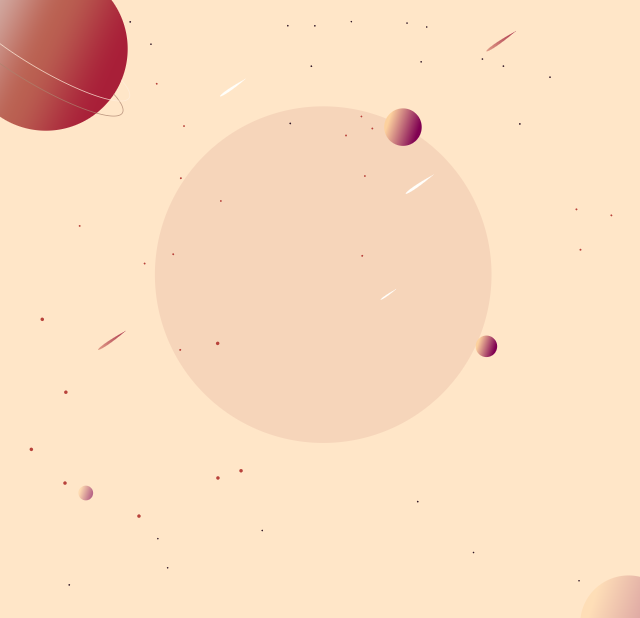
This background is drawn by a Shadertoy shader. Its source:

```glsl
// Flat pastel space scene: a large pale disc, gradient planets, a ringed planet, comets and specks.

// Hash without sine: one seed to three values in 0..1.
vec3 hash3(float n) {
    vec3 h = fract(n * vec3(0.1031, 0.1030, 0.0973));
    h += dot(h, h.yzx + 33.33);
    return fract((h.xxy + h.yzz) * h.zyx);
}

// Smooth coverage of a signed distance, one pixel wide.
float cover(float dist) {
    return clamp(0.5 - dist * iResolution.x, 0.0, 1.0);
}

float disc(vec2 p, vec2 center, float radius) {
    return cover(length(p - center) - radius);
}

// Peach to plum planet, faded by its opacity.
void planet(inout vec3 col, vec2 p, vec2 center, float radius, float opacity) {
    float t = dot(p - center, vec2(0.95, -0.31)) / radius;
    vec3 shade = mix(vec3(0.99, 0.82, 0.62), vec3(0.50, 0.0, 0.32), clamp(0.5 + 0.6 * t, 0.0, 1.0));
    col = mix(col, shade, opacity * disc(p, center, radius));
}

// Tapered streak that rises to the right from its blunt tail.
void comet(inout vec3 col, vec2 p, vec2 tail, float len, vec3 tailColor, vec3 tipColor) {
    vec2 dir = vec2(0.825, 0.565);
    vec2 q = p - tail;
    float along = dot(q, dir) / len;
    float t = clamp(along, 0.0, 1.0);
    float across = abs(dot(q, vec2(-dir.y, dir.x)));
    float width = 0.11 * len * sqrt(t) * (1.0 - t);
    float dist = max(across - width, (abs(along - 0.5) - 0.5) * len);
    col = mix(col, mix(tailColor, tipColor, t), cover(dist));
}

// Tilted thin ring; its far half is hidden behind the body.
void ring(inout vec3 col, vec2 p, vec2 center, float body, vec3 color) {
    vec2 axes = vec2(0.151, 0.0326);
    vec2 major = vec2(0.862, -0.507);
    vec2 q = p - center;
    q = vec2(dot(q, major), dot(q, vec2(-major.y, major.x)));
    float k = length(q / axes);
    float dist = k * (k - 1.0) / max(length(q / (axes * axes)), 0.001);
    float visible = q.y < 0.0 ? 1.0 : 1.0 - body;
    col = mix(col, color, 0.8 * visible * cover(abs(dist) - 0.0006));
}

void mainImage(out vec4 fragColor, in vec2 fragCoord) {
    vec2 p = fragCoord / iResolution.x;
    float top = iResolution.y / iResolution.x;

    // Cream sky and the large central disc
    vec3 col = vec3(1.0, 0.902, 0.784);
    col = mix(col, vec3(0.965, 0.835, 0.730), disc(p, vec2(0.505, 0.5365), 0.263));

    // Scattered specks, denser towards the top
    for (int i = 0; i < 46; i++) {
        vec3 h = hash3(float(i) + 5.0);
        vec2 center = vec2(0.04 + 0.92 * h.x, top * (0.97 - 0.93 * pow(h.y, 1.5)));
        float radius = h.z > 0.83 ? 0.0027 : 0.0011 + 0.0005 * h.z;
        vec3 ink = h.z < 0.45 ? vec3(0.20, 0.10, 0.16) : vec3(0.72, 0.26, 0.23);
        col = mix(col, ink, disc(p, center, radius));
    }

    // Small planets and the faint one in the corner
    planet(col, p, vec2(0.6296, 0.767), 0.0293, 1.0);
    planet(col, p, vec2(0.760, 0.4245), 0.0168, 1.0);
    planet(col, p, vec2(0.134, 0.1953), 0.0115, 0.55);
    planet(col, p, vec2(0.982, -0.009), 0.0755, 0.4);

    // Ringed red planet
    vec2 giant = vec2(0.0716, 0.8893);
    float body = disc(p, giant, 0.1279);
    float t = dot(p - giant, vec2(0.91, -0.41)) / 0.1279;
    vec3 red = mix(vec3(0.83, 0.69, 0.66), vec3(0.73, 0.38, 0.32), smoothstep(-0.95, 0.0, t));
    red = mix(red, vec3(0.66, 0.12, 0.22), smoothstep(-0.1, 0.9, t));
    col = mix(col, red, body);
    ring(col, p, giant - vec2(0.0105, 0.0235), body, vec3(0.67, 0.51, 0.43));
    ring(col, p, giant, body, vec3(1.0, 0.93, 0.86));

    // White and rose comets
    vec3 white = vec3(1.0, 0.995, 0.98);
    vec3 blush = vec3(0.88, 0.61, 0.53);
    vec3 rose = vec3(0.67, 0.22, 0.31);
    comet(col, p, vec2(0.3438, 0.8151), 0.0487, white, white);
    comet(col, p, vec2(0.634, 0.663), 0.0523, white, white);
    comet(col, p, vec2(0.595, 0.4975), 0.0293, white, white);
    comet(col, p, vec2(0.760, 0.8855), 0.0548, blush, rose);
    comet(col, p, vec2(0.1536, 0.4193), 0.0517, blush, rose);

    fragColor = vec4(col, 1.0);
}
```
